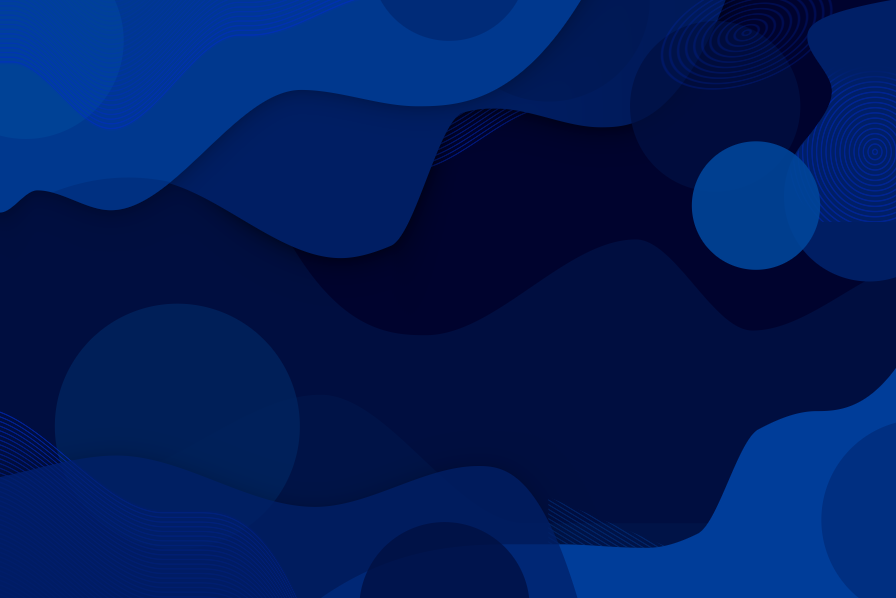
Give the GLSL for this background, as a Shadertoy shader.

```glsl
// Layered navy and blue waves with translucent discs and bundles of fine contour lines.

const vec2 GRID = vec2(768.0, 512.0);   // design grid, y measured down from the top
const vec3 NAVY = vec3(0.0, 0.055, 0.25);
const vec3 MIDNIGHT = vec3(0.0, 0.012, 0.18);
const vec3 DEEP = vec3(0.0, 0.08, 0.285);
const vec3 ROYAL = vec3(0.0, 0.118, 0.39);
const vec3 COBALT = vec3(0.0, 0.22, 0.555);
const vec3 BRIGHT = vec3(0.0, 0.24, 0.60);
const vec3 AZURE = vec3(0.0, 0.27, 0.60);
const vec3 INK = vec3(0.0, 0.17, 0.78);
const float LINE_GAP = 4.0;
const float LINE_HALF_WIDTH = 0.6;
const float SHADOW_REACH = 9.0;

float pixelSize;

// Rise by h between a and b
float ease(float x, float a, float b, float h) { return h * smoothstep(a, b, x); }

// Accelerating turn that reaches h at distance w
float bend(float x, float w, float h) { return h * pow(max(x / w, 0.0), 2.5); }

// Turn an implicit value into an approximate distance on the grid
float toDistance(float s) {
    return s * pixelSize / max(length(vec2(dFdx(s), dFdy(s))), 1e-4);
}

float cover(float d) { return clamp(0.5 - d / pixelSize, 0.0, 1.0); }

void paint(inout vec3 col, float d, vec3 tint, float alpha) {
    col = mix(col, tint, alpha * cover(d));
}

void shadow(inout vec3 col, float d, float strength) {
    col *= 1.0 - strength * exp(-max(d, 0.0) / SHADOW_REACH);
}

void disc(inout vec3 col, vec2 p, vec2 centre, float r, vec3 tint, float alpha) {
    paint(col, length(p - centre) - r, tint, alpha);
}

// Evenly spaced contour lines of a field
float contours(float s) {
    float d = abs(fract(s / LINE_GAP) - 0.5) * LINE_GAP;
    return 1.0 - smoothstep(LINE_HALF_WIDTH - 0.5 * pixelSize, LINE_HALF_WIDTH + 0.5 * pixelSize, d);
}

void mainImage(out vec4 fragColor, in vec2 fragCoord) {
    vec2 p = fragCoord / iResolution.xy * GRID;
    p.y = GRID.y - p.y;
    pixelSize = GRID.y / iResolution.y;
    float x = p.x, y = p.y;
    vec3 col = NAVY;

    // Midnight hollow behind the upper waves
    float hollow = 287.0 - bend(365.0 - x, 115.0, 77.0) - ease(x, 365.0, 545.0, 82.0)
                 + ease(x, 545.0, 645.0, 78.0) - ease(x, 645.0, 800.0, 62.0);
    paint(col, toDistance(y - hollow), MIDNIGHT, 1.0);

    // Line fan under the second wave
    float fan = 148.0 - ease(x, 350.0, 475.0, 55.0) - y;
    col = mix(col, INK, 0.5 * contours(fan) * cover(-fan) * cover(x - 462.0) * cover(360.0 - x));

    // Second wave
    float second = 153.0 + ease(x, 120.0, 292.0, 68.0) - ease(x, 292.0, 420.0, 40.0)
                 - ease(x, 335.0, 397.0, 88.0) + ease(x, 425.0, 515.0, 16.0)
                 - bend(x - 515.0, 107.0, 109.0);
    float dSecond = toDistance(y - second);
    shadow(col, dSecond, 0.4 * smoothstep(130.0, 220.0, x));
    paint(col, dSecond, mix(ROYAL, vec3(0.0, 0.10, 0.35), smoothstep(380.0, 600.0, x)), 1.0);
    disc(col, p, vec2(470.0, 0.0), 87.0, DEEP, 0.3);
    disc(col, p, vec2(613.0, 91.0), 73.0, vec3(0.0, 0.06, 0.26), 0.75);

    // Tilted loops at the upper right
    vec2 q = mat2(0.93, 0.37, -0.37, 0.93) * (p - vec2(640.0, 28.0));
    float loops = length(q * vec2(0.55, 1.0)) - 44.0;
    col = mix(col, INK, 0.22 * contours(loops) * cover(loops));

    // First wave
    float first = 182.0 - ease(x, 0.0, 32.0, 19.0) + ease(x, 32.0, 95.0, 17.0)
                - ease(x, 95.0, 258.0, 103.0) + ease(x, 258.0, 358.0, 14.0)
                - bend(x - 358.0, 140.0, 91.0);
    float dFirst = toDistance(y - first);
    shadow(col, dFirst, 0.2);
    paint(col, dFirst, COBALT, 1.0);
    float veil = 152.0 + 0.003 * (x - 110.0) * (x - 110.0);
    paint(col, max(dFirst, veil - y), ROYAL, 0.3);
    disc(col, p, vec2(385.0, -32.0), 67.0, ROYAL, 0.5);
    disc(col, p, vec2(22.0, 35.0), 84.0, AZURE, 0.75);

    // Contour bundle at the upper left
    float bundle = 55.0 + ease(x, 10.0, 95.0, 57.0) - ease(x, 95.0, 205.0, 80.0)
                 - ease(x, 215.0, 330.0, 35.0) - y;
    col = mix(col, INK, (0.15 + 0.5 * contours(bundle)) * cover(-bundle) * exp(-max(bundle, 0.0) / 80.0));

    // Right-hand lobe with its lines
    float lobeEdge = 692.0 + bend(32.0 - y, 32.0, 72.0) + ease(y, 32.0, 78.0, 21.0)
                   - ease(y, 78.0, 150.0, 36.0) + bend(y - 140.0, 50.0, 28.0);
    float lobe = toDistance(lobeEdge - x);
    disc(col, p, vec2(745.0, 168.0), 73.0, ROYAL, 1.0);
    paint(col, max(lobe, y - 190.0), vec3(0.0, 0.12, 0.40), 1.0);
    float ripples = length((p - vec2(750.0, 130.0)) * vec2(1.0, 0.9));
    col = mix(col, INK, 0.45 * contours(ripples) * cover(max(lobe, y - 190.0)) * smoothstep(55.0, 80.0, y));
    disc(col, p, vec2(648.0, 176.0), 55.0, AZURE, 0.9);

    // Lower hill and large disc
    float hill = 410.0 - ease(x, 80.0, 275.0, 72.0) + ease(x, 275.0, 450.0, 110.0);
    paint(col, toDistance(hill - y), DEEP, 0.85);
    disc(col, p, vec2(152.0, 365.0), 105.0, vec3(0.0, 0.14, 0.37), 0.8);

    // Bright swell at the lower right
    float swell = 466.0 + bend(440.0 - x, 165.0, 46.0) + ease(x, 480.0, 550.0, 3.0)
                - ease(x, 555.0, 700.0, 57.0) - ease(x, 598.0, 650.0, 60.0) - bend(x - 700.0, 68.0, 37.0);
    float hatchTop = 433.0 + 0.42 * (x - 488.0);
    float hatch = max(max(hatchTop - y, y - swell), 470.0 - x);
    col = mix(col, BRIGHT, 0.4 * contours(y - 0.6 * x) * cover(hatch));
    paint(col, toDistance(swell - y), BRIGHT, 1.0);
    disc(col, p, vec2(790.0, 445.0), 86.0, ROYAL, 0.45);

    // Translucent front wave
    float front = 413.0 - ease(x, -40.0, 100.0, 23.0) + ease(x, 100.0, 270.0, 44.0)
                - ease(x, 270.0, 410.0, 35.0) + bend(x - 410.0, 85.0, 113.0);
    float dFront = toDistance(front - y);
    shadow(col, dFront, 0.12 * cover(y - swell));
    paint(col, dFront, vec3(0.0, 0.125, 0.41), 0.75);
    disc(col, p, vec2(381.0, 520.0), 73.0, NAVY, 0.75);

    // Contour bundle at the lower left
    float tide = y - 347.0 - ease(x, -20.0, 140.0, 90.0) - bend(x - 170.0, 85.0, 75.0);
    float tideMask = cover(-toDistance(tide));
    col = mix(col, vec3(0.0, 0.11, 0.43), 0.4 * tideMask * cover(dFront));
    col = mix(col, INK, contours(tide) * tideMask * mix(0.22, 0.65, cover(-dFront)) * exp(-max(tide, 0.0) / 90.0));

    fragColor = vec4(col, 1.0);
}
```
